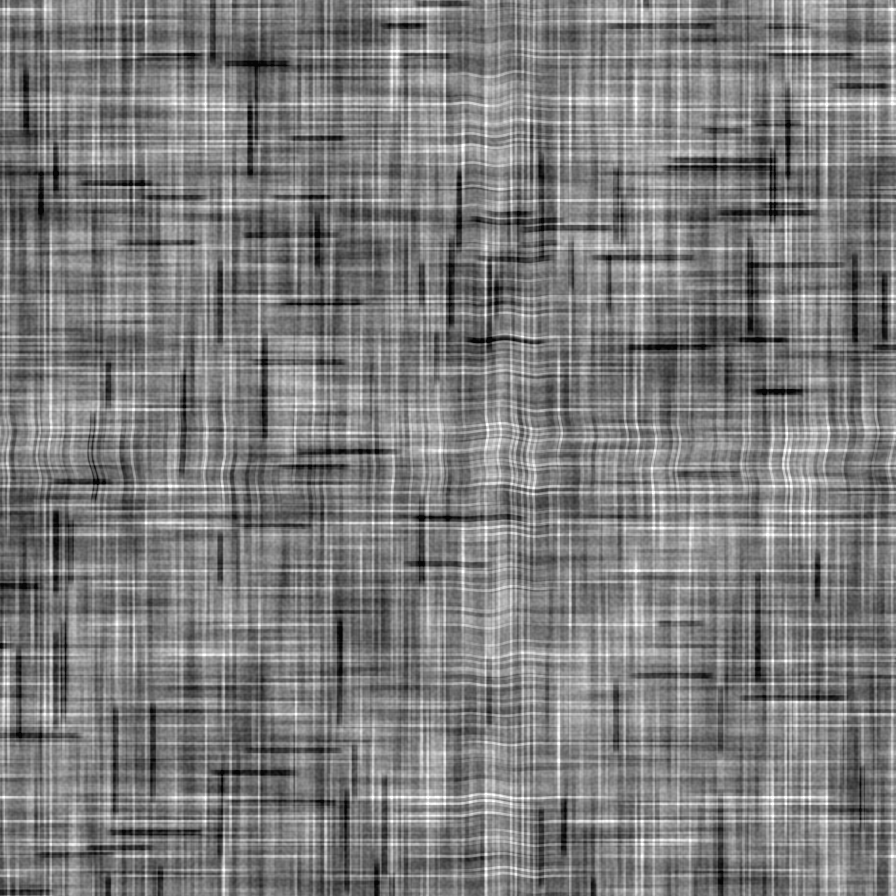
A three.js fragment shader for this texture:

```glsl
// Grey woven cloth: irregular horizontal and vertical threads at three widths,
// crossed by thin light yarns and short dark slubs. Each thread has its own
// hashed tone, which drifts along its length by 1D gradient noise.

varying vec2 vUv;

const float BASE_GREY = 0.448;
const float FINE_COUNT = 235.0;     // threads across the canvas
const float MEDIUM_COUNT = 105.0;
const float BROAD_COUNT = 26.0;
const float FINE_CONTRAST = 0.13;
const float MEDIUM_CONTRAST = 0.09;
const float BROAD_CONTRAST = 0.055;
const float YARN_COUNT = 150.0;
const float YARN_SHARE = 0.48;
const float YARN_LIGHT = 0.23;
const float SLUB_COUNT = 120.0;
const float SLUB_SHARE = 0.07;
const float SLUB_DARK = 0.27;
const float CLOUD_CONTRAST = 0.10;
const float GRAIN_CONTRAST = 0.09;
const float RIPPLE = 0.008;
const vec2 RIPPLE_CENTER = vec2(0.56, 0.49);

float hash(vec2 p) {
  vec3 q = fract(vec3(p.xyx) * 0.1031);
  q += dot(q, q.yzx + 33.33);
  return fract((q.x + q.y) * q.z);
}

vec2 gradient(vec2 cell) {
  float angle = 6.28318 * hash(cell);
  return vec2(cos(angle), sin(angle));
}

float gradientNoise(vec2 p) {
  vec2 i = floor(p), f = fract(p);
  vec2 u = f * f * f * (f * (f * 6.0 - 15.0) + 10.0);
  vec2 e = vec2(1.0, 0.0);
  float low = mix(dot(gradient(i), f), dot(gradient(i + e), f - e), u.x);
  float high = mix(dot(gradient(i + e.yx), f - e.yx),
                   dot(gradient(i + 1.0), f - 1.0), u.x);
  return mix(low, high, u.y);
}

// 1D gradient noise; each lane gives an independent curve.
float laneNoise(float x, float lane) {
  float i = floor(x), f = fract(x);
  float left = (2.0 * hash(vec2(i, lane)) - 1.0) * f;
  float right = (2.0 * hash(vec2(i + 1.0, lane)) - 1.0) * (f - 1.0);
  return mix(left, right, f * f * (3.0 - 2.0 * f));
}

float threadTone(float lane, float along, float stretch) {
  float own = hash(vec2(lane, 7.0));
  return own - 0.5 + 2.4 * laneNoise(along * stretch + 40.0 * own, lane);
}

// Rows of toned threads with softened borders; p.x runs along, p.y across.
float threads(vec2 p, float count, float stretch, float seed) {
  float row = p.y * count - 0.5;
  float lane = floor(row) + seed;
  return mix(threadTone(lane, p.x, stretch),
             threadTone(lane + 1.0, p.x, stretch),
             smoothstep(0.2, 0.8, fract(row)));
}

// Thin light yarns that fade in and out.
float yarns(vec2 p, float seed) {
  float row = p.y * YARN_COUNT;
  float lane = floor(row) + seed;
  float center = mix(0.35, 0.65, hash(vec2(lane, 3.0)));
  float profile = 1.0 - smoothstep(0.1, 0.34, abs(fract(row) - center));
  float strength = hash(vec2(lane, 11.0));
  float present = step(strength, YARN_SHARE) * mix(0.6, 1.3, hash(vec2(lane, 17.0)));
  float fade = smoothstep(-0.3, 0.2, laneNoise(p.x * 8.0 + 50.0 * strength, lane));
  return profile * present * fade;
}

// Short dark dashes with tapered ends.
float slubs(vec2 p, float seed) {
  float row = p.y * SLUB_COUNT;
  float lane = floor(row) + seed;
  float segment = p.x * 7.0 + 20.0 * hash(vec2(lane, 5.0));
  float chance = hash(vec2(floor(segment), lane));
  float halfLength = mix(0.2, 0.48, hash(vec2(lane, floor(segment))));
  float ends = 1.0 - smoothstep(halfLength - 0.1, halfLength, abs(fract(segment) - 0.5));
  float profile = 1.0 - smoothstep(0.25, 0.5, abs(fract(row) - 0.5));
  return step(chance, SLUB_SHARE) * ends * profile;
}

// All layers of one weaving direction.
float weave(vec2 p, float seed) {
  float tone = FINE_CONTRAST * threads(p, FINE_COUNT, 9.0, seed);
  tone += MEDIUM_CONTRAST * threads(p, MEDIUM_COUNT, 6.0, seed + 300.0);
  tone += BROAD_CONTRAST * threads(p, BROAD_COUNT, 4.0, seed + 500.0);
  return tone + YARN_LIGHT * yarns(p, seed + 600.0) - SLUB_DARK * slubs(p, seed + 800.0);
}

void main() {
  // Ripple the threads slightly along two narrow seams.
  vec2 seam = 1.0 - smoothstep(0.02, 0.06, abs(vUv - RIPPLE_CENTER));
  vec2 bend = vec2(gradientNoise(vUv * vec2(5.0, 24.0)),
                   gradientNoise(vUv * vec2(24.0, 5.0) + 31.0));
  vec2 p = vUv + RIPPLE * bend * seam.yx;

  float grey = BASE_GREY + weave(p, 0.0) + weave(p.yx, 1000.0);
  grey += CLOUD_CONTRAST * gradientNoise(vUv * 6.0 + 13.0);
  grey += GRAIN_CONTRAST * gradientNoise(vUv * 230.0);
  gl_FragColor = vec4(vec3(clamp(grey, 0.02, 1.0)), 1.0);
}
```
